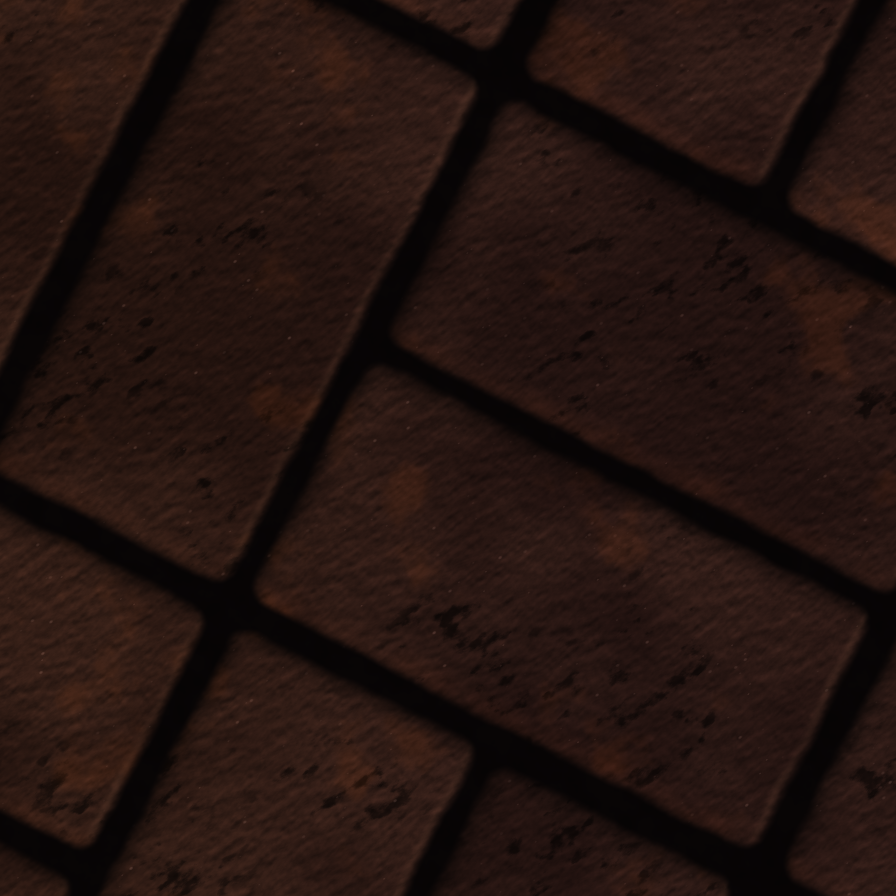
Give the GLSL for this texture, as a WebGL 1 fragment shader.

```glsl
precision highp float;
// Dark brown clay pavers in a tilted basketweave: squares of two bricks that
// alternate direction. Rounded-box distances give the joints and lit rims;
// value noise gives ragged edges, slanted grain, pits and mineral specks.
uniform vec2 u_resolution;

float hash(vec2 p) {
  return fract(sin(dot(p, vec2(127.1, 311.7))) * 43758.5453);
}

float noise(vec2 p) {
  vec2 i = floor(p), f = fract(p);
  f = f * f * (3.0 - 2.0 * f);
  return mix(mix(hash(i), hash(i + vec2(1.0, 0.0)), f.x),
             mix(hash(i + vec2(0.0, 1.0)), hash(i + 1.0), f.x), f.y);
}

float fbm(vec2 p) {
  float sum = 0.0, amp = 0.5;
  for (int i = 0; i < 5; i++) {
    sum += amp * noise(p);
    p = mat2(1.6, 1.2, -1.2, 1.6) * p + 7.3;
    amp *= 0.5;
  }
  return sum;
}

float roundBox(vec2 p, vec2 halfSize, float radius) {
  vec2 q = abs(p) - halfSize + radius;
  return length(max(q, 0.0)) + min(max(q.x, q.y), 0.0) - radius;
}

// Sparse round flecks, one candidate per grid cell
float specks(vec2 p) {
  vec2 cell = floor(p);
  vec2 centre = 0.3 + 0.4 * vec2(hash(cell + 3.1), hash(cell + 8.7));
  float dist = length((fract(p) - centre) * vec2(1.0, 1.5));
  return step(0.965, hash(cell + 21.0)) * smoothstep(0.24, 0.05, dist);
}

void main() {
  vec2 uv = gl_FragCoord.xy / u_resolution;

  // Paving axes, tilted 27 degrees clockwise; one square is 0.664 wide
  vec2 q = uv - vec2(0.2565, 0.323);
  q = vec2(dot(q, vec2(0.891, -0.454)), dot(q, vec2(0.454, 0.891)));
  vec2 square = floor(q / 0.664);
  vec2 f = fract(q / 0.664);

  // Split each square in two, across or down in turn
  bool upright = mod(square.x + square.y, 2.0) > 0.5;
  vec2 split = upright ? vec2(2.0, 1.0) : vec2(1.0, 2.0);
  vec2 id = square * 2.0 + floor(f * split);
  vec2 halfSize = 0.332 / split;
  vec2 local = (fract(f * split) - 0.5) * 2.0 * halfSize;

  // Uneven laying and chipped outlines
  float tone = hash(id + 4.0);
  local += 0.008 * (vec2(hash(id + 1.3), hash(id + 6.9)) - 0.5);
  halfSize -= 0.0135 + 0.003 * hash(id + 2.2);
  float ragged = 0.009 * (fbm(uv * 24.0) - 0.48);
  float d = roundBox(local, halfSize, 0.022) + ragged;

  // Clay body with broad mottling
  float mottle = fbm(uv * 5.0 + id * 3.7);
  vec3 clay = mix(vec3(0.130, 0.070, 0.060), vec3(0.190, 0.110, 0.090),
                  smoothstep(0.25, 0.70, mottle + 0.16 * (tone - 0.5)));
  clay += vec3(0.010, 0.006, -0.004) * smoothstep(0.7, 0.1, uv.x);

  // Slanted grain, embossed from two nearby samples
  vec2 slant = mat2(0.82, -0.57, 0.57, 0.82) * uv;
  vec2 grainPos = slant * vec2(62.0, 125.0);
  float relief = fbm(grainPos) - fbm(grainPos + vec2(0.25, 0.45));
  float fine = noise(slant * vec2(190.0, 300.0)) - 0.5;
  clay *= 1.0 + 0.75 * relief + 0.13 * fine;

  // Clustered pits and rusty stains
  float pits = smoothstep(0.57, 0.75, fbm(slant * vec2(38.0, 72.0) + 11.0));
  pits *= smoothstep(0.42, 0.68, noise(uv * 8.0 + id));
  clay *= 1.0 - 0.55 * pits;
  float rust = smoothstep(0.60, 0.78, fbm(uv * 13.0 + 31.0));
  clay += vec3(0.060, 0.025, 0.005) * rust;

  // Shade on the upper and left shoulders, warm wear on the lower one
  vec2 toUpper = halfSize - local - ragged;
  vec2 toLower = halfSize + local - ragged;
  clay *= 1.0 - 0.28 * smoothstep(0.030, 0.0, min(toUpper.y, toLower.x));
  float wear = smoothstep(0.038, 0.006, toLower.y) * noise(uv * 35.0 + 5.0);
  clay += vec3(0.060, 0.026, 0.012) * wear;

  // Thin worn rim catching light along the right edge
  float rim = exp(-pow((toUpper.x - 0.008) / 0.0045, 2.0));
  rim *= smoothstep(0.0, 0.03, toLower.y) * (0.4 + 0.6 * noise(uv * 18.0));
  clay += vec3(0.085, 0.058, 0.042) * rim;

  // Pale mineral flecks
  float flecks = specks(slant * 75.0) + 0.6 * specks(slant * 125.0 + 40.0);
  clay += vec3(0.150, 0.115, 0.105) * flecks * noise(uv * 40.0);

  // Deep joints with a soft contact shadow
  vec3 joint = vec3(0.028, 0.017, 0.018) * (0.75 + 0.5 * fbm(uv * 50.0));
  clay *= 1.0 - 0.25 * smoothstep(-0.014, 0.0, d);
  gl_FragColor = vec4(mix(clay, joint, smoothstep(-0.006, 0.005, d)), 1.0);
}
```
